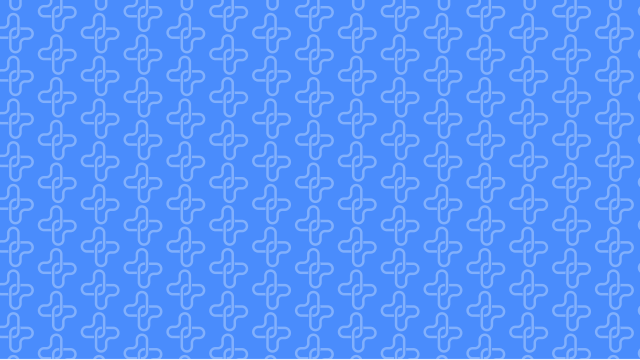
A WebGL 2 fragment shader for this pattern:

```glsl
#version 300 es
precision highp float;

uniform vec2 u_resolution;
out vec4 outColor;

#define REPEATS vec2(8.4, 8.42)
#define PHASE vec2(0.336, 0.145)
#define ARM_LENGTH vec2(0.283, 0.315)
#define LOBE_RADIUS 0.118
#define FILLET_RADIUS 0.11
#define LINK_SHIFT vec2(-0.024, 0.012)
#define HALF_STROKE 0.029
#define CROSSING_GAP 0.018
#define EDGE_HEIGHT 0.003
#define GROUND_COLOR vec3(0.29, 0.55, 0.99)
#define LINE_COLOR vec3(0.51, 0.69, 0.99)
#define EDGE_COLOR vec3(0.92, 0.95, 1.0)

// Distance to the outline of an L-shaped link with arms to the left and up.
float linkOutline(vec2 p) {
    vec2 q = p - LINK_SHIFT;
    q.x = -q.x;
    float arm = q.y > q.x ? ARM_LENGTH.y : ARM_LENGTH.x;
    if (q.y > q.x) q = q.yx;
    float d = length(q - vec2(clamp(q.x, 0.0, arm), 0.0)) - LOBE_RADIUS;

    // Round the inner corner between the arms.
    float reach = LOBE_RADIUS + FILLET_RADIUS;
    if (q.y > 0.0 && q.x < reach) d = FILLET_RADIUS - length(q - reach);
    return abs(d);
}

float coverage(float d, float pixel) {
    return clamp(0.5 - d / pixel, 0.0, 1.0);
}

// Two links, each passing over the other once.
float linkedPair(vec2 p, float pixel) {
    float first = linkOutline(p);
    float second = linkOutline(-p);
    bool firstOnTop = p.x + p.y > 0.0;
    float over = firstOnTop ? first : second;
    float under = firstOnTop ? second : first;
    float cut = HALF_STROKE + CROSSING_GAP - over;
    float underStroke = max(under - HALF_STROKE, cut);
    return coverage(min(over - HALF_STROKE, underStroke), pixel);
}

void main() {
    // Repeats are counted per canvas height in both directions.
    vec2 uv = gl_FragCoord.xy / u_resolution.y;
    vec2 grid = uv * REPEATS - PHASE;
    float pixel = REPEATS.y / u_resolution.y;

    // Alternate columns drop by half a repeat.
    float column = floor(grid.x + 0.5);
    grid.y -= 0.5 * mod(column + 1.0, 2.0);
    vec2 cell = fract(grid + 0.5) - 0.5;

    vec3 color = mix(GROUND_COLOR, LINE_COLOR, linkedPair(cell, pixel));

    // Pale hairline along the bottom edge.
    color = mix(color, EDGE_COLOR, coverage(uv.y - EDGE_HEIGHT, 1.0 / u_resolution.y));
    outColor = vec4(color, 1.0);
}
```
